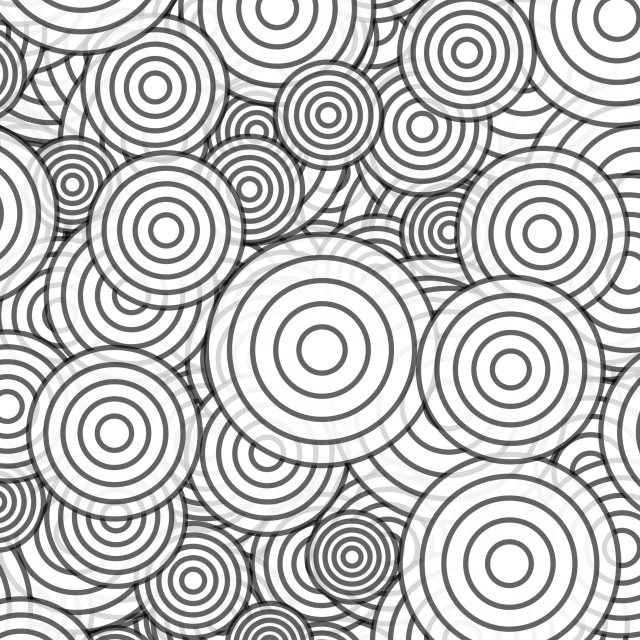
This pattern is drawn by a Shadertoy shader. Its source:

```glsl
// Overlapping translucent discs, each carrying five evenly spaced dark rings.

const int   DISC_COUNT    = 160;
const int   RING_COUNT    = 5;
const float MIN_RADIUS    = 0.066;
const float MAX_RADIUS    = 0.186;
const float STROKE_WIDTH  = 0.0082;
const float STROKE_ALPHA  = 0.61;   // black ink of the rings
const float FILL_ALPHA    = 0.75;   // white veil inside each ring
const float MARGIN        = 0.12;   // centres may lie this far off the canvas
const float JITTER        = 0.16;   // irregularity of the centres
const float EDGE_SOFTNESS = 0.7;    // half width of an edge, in output pixels
const float SEED          = 7.0;
const vec2  SPREAD_STEP   = vec2(0.75488, 0.56984); // low-discrepancy sequence

// Three independent random values in 0..1 from one index
vec3 hash31(float n) {
    vec3 p = fract(vec3(n) * vec3(0.1031, 0.1030, 0.0973));
    p += dot(p, p.yzx + 33.33);
    return fract((p.xxy + p.yzz) * p.zyx);
}

// Antialiased coverage of a shape from its signed distance
float coverage(float dist, float soft) {
    return 1.0 - smoothstep(-soft, soft, dist);
}

// Paint one disc over the tone, from the outer ring to the inner one
float paintDisc(float tone, float dist, float radius, float soft) {
    for (int k = RING_COUNT; k >= 1; k--) {
        float edge = dist - radius * float(k) / float(RING_COUNT);
        float veil = FILL_ALPHA * coverage(edge, soft);
        float ink = STROKE_ALPHA * coverage(abs(edge) - 0.5 * STROKE_WIDTH, soft);
        tone = mix(tone, 1.0, veil) * (1.0 - ink);
    }
    return tone;
}

void mainImage(out vec4 fragColor, in vec2 fragCoord) {
    float pixel = 1.0 / max(iResolution.x, iResolution.y);
    float soft = EDGE_SOFTNESS * pixel;
    vec2 uv = fragCoord * pixel;
    float tone = 1.0;

    // Stack the discs, later ones on top
    for (int i = 0; i < DISC_COUNT; i++) {
        float id = float(i) + SEED;
        vec3 rnd = hash31(id * 3.7);
        vec2 spot = fract(id * SPREAD_STEP + JITTER * (rnd.xy - 0.5));
        vec2 center = mix(vec2(-MARGIN), vec2(1.0 + MARGIN), spot);
        float radius = mix(MIN_RADIUS, MAX_RADIUS, rnd.z);
        float dist = length(uv - center);
        if (dist < radius + STROKE_WIDTH + soft) {
            tone = paintDisc(tone, dist, radius, soft);
        }
    }

    fragColor = vec4(vec3(tone), 1.0);
}
```
